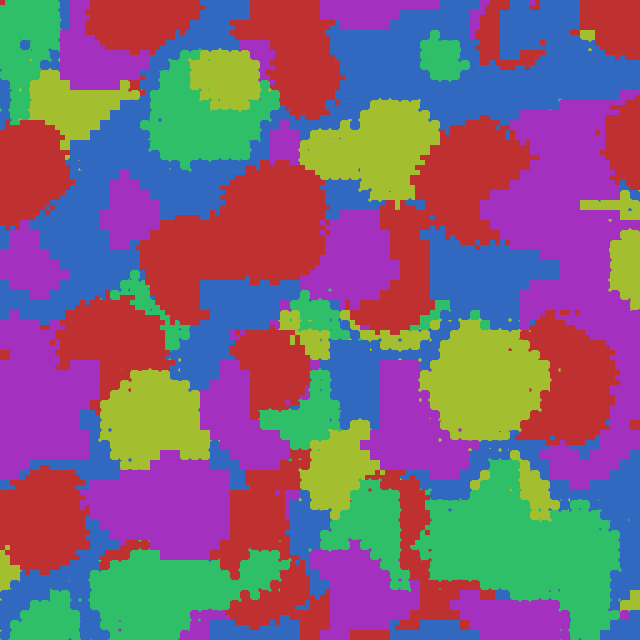
Give the GLSL for this texture, as a WebGL 1 fragment shader.

```glsl
precision highp float;
// Flat patches of five colours: overlapping round leaves scattered on a blue ground.
// Each leaf is sampled on a lattice: plain blocks for blue and purple, blocks with
// nicked corners for green and yellow, and finer jittered cells for red.

uniform vec2 u_resolution;

#define LEAF_GRID 7.0     // leaf cells across the canvas
#define RADIUS_MIN 0.32   // leaf radius, in leaf cells
#define RADIUS_MAX 0.70
#define WARP 0.60         // bending of the blocky leaves
#define ROUND_WARP 0.22   // bending of the red and yellow leaves
#define BLOCKS 64.0       // coarse blocks across the canvas
#define TEETH 128.0       // fine cells across the canvas
#define RAGGED 1.9        // jitter of the fine cells
#define NICK 0.22         // size of corner nicks, in blocks

const vec3 BLUE   = vec3(0.19, 0.41, 0.75);
const vec3 PURPLE = vec3(0.64, 0.19, 0.75);
const vec3 RED    = vec3(0.75, 0.19, 0.19);
const vec3 GREEN  = vec3(0.19, 0.75, 0.41);
const vec3 YELLOW = vec3(0.64, 0.75, 0.19);

vec3 hash3(vec3 p) {
  p = fract(p * vec3(0.1031, 0.1030, 0.0973));
  p += dot(p, p.yxz + 33.33);
  return fract((p.xxy + p.yxx) * p.zyx);
}

vec2 hash2(vec2 p, float seed) {
  return hash3(vec3(p, seed)).xy;
}

// Smooth two-channel value noise in -0.5..0.5
vec2 noise2(vec2 p) {
  vec2 i = floor(p), f = fract(p);
  f = f * f * (3.0 - 2.0 * f);
  vec2 low = mix(hash2(i, 5.0), hash2(i + vec2(1.0, 0.0), 5.0), f.x);
  vec2 high = mix(hash2(i + vec2(0.0, 1.0), 5.0), hash2(i + 1.0, 5.0), f.x);
  return mix(low, high, f.y) - 0.5;
}

// Block centre, with the block corners borrowed from a nearby block
vec2 nickedBlock(vec2 p) {
  vec2 g = p * BLOCKS;
  vec2 corner = floor(g + 0.5);
  vec2 d = abs(g - corner);
  if (d.x + d.y < NICK) g += (hash2(corner, 9.0) - 0.5) * 2.5;
  return (floor(g) + 0.5) / BLOCKS;
}

// Fine cell centre, shifted at random to make teeth
vec2 raggedCell(vec2 p) {
  vec2 cell = floor(p * TEETH);
  return (cell + 0.5 + (hash2(cell, 13.0) - 0.5) * RAGGED) / TEETH;
}

vec3 patches(vec2 p) {
  vec2 block = (floor(p * BLOCKS) + 0.5) / BLOCKS * LEAF_GRID;
  vec2 nicked = nickedBlock(p) * LEAF_GRID;
  vec2 ragged = raggedCell(p) * LEAF_GRID;
  vec2 blockBend = noise2(block * 2.0);
  vec2 nickedBend = noise2(nicked * 2.0);
  vec2 raggedBend = noise2(ragged * 2.0);
  vec2 home = floor(p * LEAF_GRID);

  vec3 color = BLUE;
  float top = -1.0;
  for (int layer = 0; layer < 2; layer++) {
    float seed = 21.0 + 16.0 * float(layer);
    vec2 spread = layer == 0 ? vec2(0.7549, 0.5698) : vec2(0.4142, 0.7321);
    for (int y = -1; y <= 1; y++) {
      for (int x = -1; x <= 1; x++) {
        vec2 cell = home + vec2(float(x), float(y));
        vec3 place = hash3(vec3(cell, seed));
        vec3 traits = hash3(vec3(cell, seed + 7.0));

        // An evenly spread pick keeps the colour shares steady
        float pick = fract(dot(cell, spread) + 0.15 * traits.z);
        vec3 leaf = BLUE;
        vec2 q = block + WARP * blockBend;
        if (pick > 0.865) {
          leaf = YELLOW;
          q = nicked + ROUND_WARP * nickedBend;
        } else if (pick > 0.575) {
          leaf = RED;
          q = ragged + ROUND_WARP * raggedBend;
        } else if (pick > 0.44) {
          leaf = GREEN;
          q = nicked + WARP * nickedBend;
        } else if (pick > 0.15) {
          leaf = PURPLE;
        }

        // The highest leaf covering this spot shows
        float radius = mix(RADIUS_MIN, RADIUS_MAX, traits.x);
        if (distance(q, cell + place.xy) < radius && traits.y > top) {
          top = traits.y;
          color = leaf;
        }
      }
    }
  }
  return color;
}

void main() {
  // Four samples per pixel smooth the edges
  vec3 sum = vec3(0.0);
  for (int j = 0; j < 2; j++) {
    for (int i = 0; i < 2; i++) {
      vec2 offset = (vec2(float(i), float(j)) - 0.5) * 0.5;
      sum += patches((gl_FragCoord.xy + offset) / min(u_resolution.x, u_resolution.y));
    }
  }
  gl_FragColor = vec4(sum * 0.25, 1.0);
}
```
